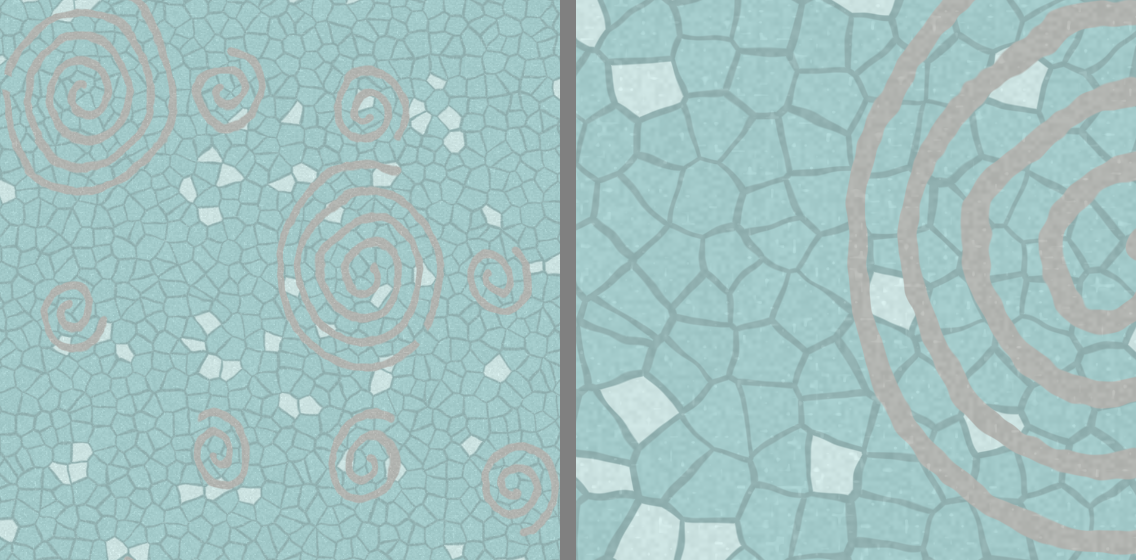
Left, the full canvas; right, a detail of the centre.
This pattern is drawn by a Shadertoy shader. Its source:

```glsl
// Aqua crackle mosaic with scattered pale chips and hand-drawn clay spirals.

const float TAU = 6.2831853;
const float CELLS = 30.0;

float hash(vec2 p) {
    return fract(sin(dot(p, vec2(127.1, 311.7))) * 43758.5453);
}

vec2 hash2(vec2 p) {
    return vec2(hash(p), hash(p + 57.3));
}

float noise(vec2 p) {
    vec2 i = floor(p), f = fract(p);
    f = f * f * (3.0 - 2.0 * f);
    return mix(mix(hash(i), hash(i + vec2(1, 0)), f.x),
               mix(hash(i + vec2(0, 1)), hash(i + vec2(1, 1)), f.x), f.y);
}

vec2 wobble(vec2 p) {
    return vec2(noise(p), noise(p + 31.7)) - 0.5;
}

// Voronoi cells: x = distance to the nearest crack, y = random value of the cell
vec2 crackle(vec2 p) {
    vec2 base = floor(p), f = fract(p), nearest = vec2(0), home = vec2(0);
    float best = 8.0;
    for (int y = -1; y <= 1; y++)
    for (int x = -1; x <= 1; x++) {
        vec2 g = vec2(x, y);
        vec2 r = g + 0.05 + 0.9 * hash2(base + g) - f;
        if (dot(r, r) < best) {
            best = dot(r, r);
            nearest = r;
            home = g;
        }
    }
    float edge = 8.0;
    for (int y = -2; y <= 2; y++)
    for (int x = -2; x <= 2; x++) {
        vec2 g = home + vec2(x, y);
        vec2 r = g + 0.05 + 0.9 * hash2(base + g) - f;
        vec2 apart = r - nearest;
        if (dot(apart, apart) > 1e-5)
            edge = min(edge, dot(0.5 * (nearest + r), normalize(apart)));
    }
    return vec2(edge, hash(base + home + 9.1));
}

vec2 spiralPoint(float turn, float pitch) {
    return pitch * turn * vec2(cos(turn * TAU), sin(turn * TAU));
}

// Distance to an Archimedean spiral with rounded ends
float spiral(vec2 p, float pitch, float turns, bool broken) {
    float start = 0.35, r = length(p);
    float a = atan(p.y, p.x + 1e-6) / TAU;
    float n = round(r / pitch - a);
    n = max(min(n, floor(turns - a)), ceil(start - a));
    float t = a + n;
    float d = abs(r - pitch * t);
    // Gap in the outer winding of the large spirals
    if (broken) d = max(d, 0.02 - abs(t - turns + 0.7) * TAU * r);
    d = min(d, length(p - spiralPoint(turns, pitch)));
    return min(d, length(p - spiralPoint(start, pitch)));
}

// Nearest of nine spirals, stepped evenly over a repeating tile
float spirals(vec2 uv) {
    float d = 1.0;
    vec2 p = uv + 0.022 * wobble(uv * 9.0) + 0.005 * wobble(uv * 38.0);
    for (int i = 0; i < 9; i++) {
        float k = float(i);
        bool large = i == 0 || i == 2;
        vec2 rnd = hash2(vec2(k, 4.7));
        vec2 centre = vec2(0.65, 0.51) + k * vec2(0.75, 0.66);
        if (!large) centre += 0.05 * (rnd - 0.5);
        vec2 q = p - centre;
        q -= round(q);
        // Stretch slightly, mirror some, then turn
        q *= vec2(1.08, 0.94);
        if (rnd.x > 0.5) q.x = -q.x;
        float angle = TAU * rnd.y, c = cos(angle), s = sin(angle);
        q = mat2(c, s, -s, c) * q;
        float turns = large ? 4.25 : 1.9 + 0.6 * rnd.x;
        d = min(d, spiral(q, large ? 0.042 : 0.034, turns, large));
    }
    return d;
}

void mainImage(out vec4 fragColor, in vec2 fragCoord) {
    vec2 uv = fragCoord / iResolution.y;
    float px = 1.1 / iResolution.y;

    // Tiles and pale chips
    vec2 cell = crackle((uv + 0.003 * wobble(uv * 70.0)) * CELLS);
    vec3 aqua = vec3(0.635, 0.79, 0.79) + 0.012 * (fract(cell.y * 17.0) - 0.5);
    vec3 color = cell.y < 0.055 ? vec3(0.795, 0.885, 0.88) : aqua;

    // Cracks of uneven width
    float crackWidth = mix(0.0011, 0.0029, noise(uv * 42.0 + 5.0));
    float crack = 1.0 - smoothstep(-px, px, cell.x / CELLS - crackWidth);
    color = mix(color, vec3(0.565, 0.69, 0.69), crack);

    // Clay strokes with a ragged edge
    float strokeWidth = 0.0072 + 0.003 * (noise(uv * 110.0) - 0.5);
    float stroke = 1.0 - smoothstep(-px, px, spirals(uv) - strokeWidth);
    color = mix(color, vec3(0.695, 0.705, 0.69), stroke);

    // Fine sandy grain and light specks
    float grain = noise(uv * 380.0);
    color += 0.05 * (grain - 0.5);
    color += 0.05 * smoothstep(0.78, 0.98, noise(uv * 300.0 + 77.0));

    fragColor = vec4(color, 1.0);
}
```
